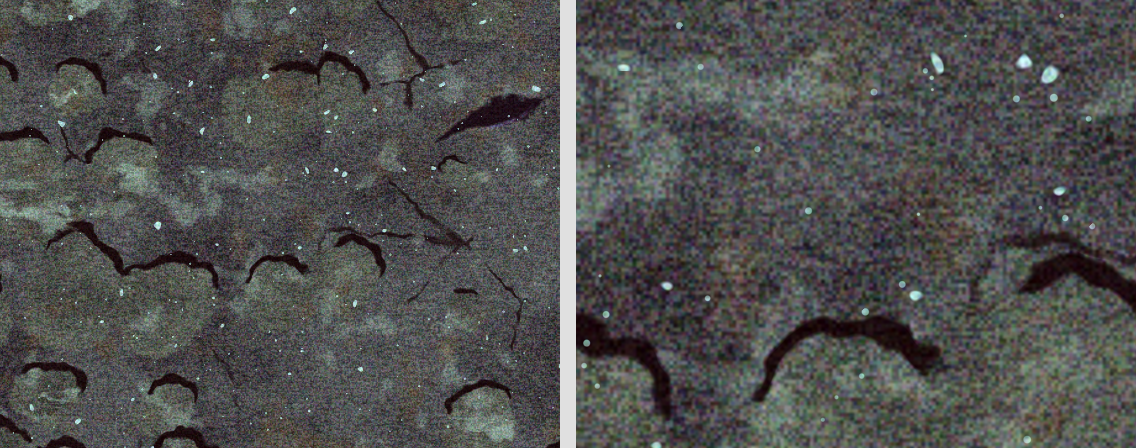
Left: the whole. Right: its middle third, enlarged.
Write a Shadertoy shader that draws this texture.

```glsl
const vec3 SOIL_DARK = vec3(0.225, 0.205, 0.220);
const vec3 SOIL_LIGHT = vec3(0.325, 0.330, 0.335);
const vec3 STONE_DARK = vec3(0.265, 0.265, 0.245);
const vec3 STONE_LIGHT = vec3(0.360, 0.380, 0.340);
const vec3 SHADOW = vec3(0.095, 0.030, 0.040);
const vec3 LICHEN = vec3(0.580, 0.680, 0.630);
const vec3 FLECK = vec3(0.680, 0.850, 0.830);
const vec3 RUST = vec3(0.370, 0.300, 0.220);
const vec3 VIOLET = vec3(0.460, 0.420, 0.600);

float hash(vec2 p) {
    vec3 q = fract(p.xyx * 0.1031);
    q += dot(q, q.yzx + 33.33);
    return fract((q.x + q.y) * q.z);
}

vec2 hash2(vec2 p) {
    return vec2(hash(p), hash(p + 57.0));
}

float noise(vec2 p) {
    vec2 i = floor(p), f = fract(p);
    f = f * f * (3.0 - 2.0 * f);
    vec2 e = vec2(1, 0);
    return mix(mix(hash(i), hash(i + e), f.x),
               mix(hash(i + e.yx), hash(i + 1.0), f.x), f.y);
}

float fbm(vec2 p) {
    float sum = 0.0, amp = 0.5;
    for (int i = 0; i < 5; i++) {
        sum += amp * noise(p);
        p = mat2(1.6, 1.2, -1.2, 1.6) * p + 7.0;
        amp *= 0.5;
    }
    return sum;
}

// Nearest distance, gap to the second nearest, random id
vec3 cellular(vec2 p) {
    vec2 cell = floor(p);
    float near = 9.0, next = 9.0, id = 0.0;
    for (int y = -1; y <= 1; y++)
    for (int x = -1; x <= 1; x++) {
        vec2 c = cell + vec2(x, y);
        float d = length(c + hash2(c) - p);
        if (d < near) { next = near; near = d; id = hash(c + 19.0); }
        else next = min(next, d);
    }
    return vec3(near, next - near, id);
}

float stoneDistance(vec2 d, float radius, float seed) {
    float a = atan(d.y, d.x);
    float wobble = 0.09 * sin(2.0 * a + seed) + 0.06 * sin(3.0 * a + 2.3 * seed)
                 + 0.035 * sin(5.0 * a + 4.1 * seed) + 0.015 * sin(11.0 * a + seed);
    return length(d) - radius * (1.0 + wobble);
}

// Dark arc hugging the upper rim, tapered at both ends
float rimShadow(vec2 d, float rim, float lean, float spread, float thickness) {
    float turn = acos(clamp(dot(normalize(d), vec2(sin(lean), cos(lean))), -1.0, 1.0));
    float width = thickness * sqrt(max(0.0, 1.0 - pow(turn / spread, 2.0)));
    return smoothstep(-0.005, 0.001, rim) * smoothstep(0.003, -0.003, rim - width)
         * smoothstep(0.0, 0.006, width);
}

// Stone cover, shadow and lichen; lower stones lie on top
vec3 cobbles(vec2 p, float size) {
    vec3 cover = vec3(0);
    vec2 cell = floor(p / size);
    for (int y = 1; y >= -1; y--)
    for (int x = -1; x <= 1; x++) {
        vec2 c = cell + vec2(x, y);
        vec2 centre = (c + 0.22 + 0.56 * hash2(c + 3.0)) * size;
        vec2 look = hash2(c + 41.0), tilt = hash2(c + 83.0);
        float present = step(0.12 + 0.25 * smoothstep(0.4, 0.8, centre.x), hash(c + 11.0));
        float radius = mix(0.045, 0.125, look.x) * mix(1.0, 0.68, smoothstep(0.4, 0.9, centre.x));
        vec2 d = (p - centre) * vec2(mix(0.78, 1.05, look.y), 1.0) + 1e-5;
        float rim = stoneDistance(d, radius, 40.0 * look.y);
        float body = present * smoothstep(0.006, -0.006, rim);
        float thickness = 0.07 * sqrt(radius) * (0.45 + 0.75 * noise(p * 24.0));
        float shade = present * rimShadow(d, rim, (tilt.x - 0.5) * 1.3, mix(0.5, 1.45, tilt.y), thickness);
        float pale = step(0.76, hash(c + 29.0)) * smoothstep(0.46, 0.68, fbm(p * vec2(16, 34)));
        pale *= smoothstep(radius, 0.0, abs(d.y + 0.25 * radius));
        cover = mix(cover, vec3(1.0, 0.0, pale), body);
        cover.y = max(cover.y, shade);
    }
    return cover;
}

// Small bright chips of uneven size
float flecks(vec2 p, float scale, float share) {
    vec3 c = cellular(p * scale);
    float radius = 0.05 + 0.13 * fract(c.z * 37.0);
    return step(c.z, share) * smoothstep(radius + 0.05, radius - 0.03, c.x);
}

// Hollow that widens to the right, with its lit lower lip
vec2 wedge(vec2 p, vec2 tip, vec2 dir, float span) {
    vec2 q = vec2(dot(p - tip, dir), dot(p - tip, vec2(-dir.y, dir.x))) / span;
    float width = 0.13 * smoothstep(0.0, 0.75, q.x) * smoothstep(1.05, 0.8, q.x);
    float edge = abs(q.y - 0.05 * sin(q.x * 4.0)) - width - 0.05 * (noise(p * 45.0) - 0.5);
    float lip = smoothstep(0.03, 0.0, abs(q.y + width * 0.8)) * smoothstep(0.3, 0.5, q.x) * smoothstep(1.0, 0.8, q.x);
    return vec2(smoothstep(0.02, -0.02, edge) * step(0.0, q.x), lip * noise(p * 110.0));
}

void mainImage(out vec4 fragColor, in vec2 fragCoord) {
    vec2 p = fragCoord / iResolution.y;
    vec2 ragged = p + 0.010 * (vec2(noise(p * 70.0), noise(p * 70.0 + 31.0)) - 0.5)
                + 0.016 * (vec2(noise(p * 17.0), noise(p * 17.0 + 53.0)) - 0.5);
    vec3 cover = cobbles(ragged, 0.23);

    // Ground and stone tones
    float mottle = smoothstep(0.28, 0.66, fbm(p * 5.0 + 4.0));
    float crumbs = cellular(p * 75.0).x;
    vec3 soil = mix(SOIL_DARK, SOIL_LIGHT, mottle);
    vec3 stone = mix(STONE_DARK, STONE_LIGHT, smoothstep(0.2, 0.7, fbm(p * 9.0)));
    vec3 color = mix(soil, stone, cover.x * 0.85) + 0.07 * (0.45 - crumbs);
    color = mix(color, RUST, 0.45 * smoothstep(0.58, 0.75, fbm(p * 13.0 + 21.0)));

    // Broken cracks and shadows
    float crack = smoothstep(0.05, 0.01, cellular(ragged * 4.5 + 2.0).y);
    crack *= smoothstep(0.54, 0.66, fbm(p * 6.0 + 60.0)) * (1.0 - cover.x);
    color = mix(color, SHADOW, max(cover.y * 0.95, crack * 0.8));
    vec2 hollow = wedge(p, vec2(0.97, 0.68), normalize(vec2(2.2, 1.0)), 0.25);
    color = mix(color, SHADOW + vec3(0.0, 0.0, 0.03), hollow.x * 0.93);
    color = mix(color, VIOLET, hollow.y * 0.8);

    // Pale crusts and chips
    float crust = smoothstep(0.60, 0.74, fbm(p * 15.0 + 90.0)) * (1.0 - cover.y);
    color = mix(color, LICHEN, max(cover.z * 0.8, crust * 0.4));
    color = mix(color, FLECK, max(flecks(ragged, 26.0, 0.07), 0.75 * flecks(p, 65.0, 0.05)));

    // Coloured sensor-like grain with faint rows
    vec2 g = p * 330.0;
    vec3 tint = vec3(noise(g + 11.0), noise(g + 170.0), noise(g + 390.0)) - 0.5;
    float light = noise(g * 1.1 + 700.0) - 0.5 + 0.4 * (noise(p * vec2(60, 300)) - 0.5);
    float strength = mix(0.35, 1.0, smoothstep(0.05, 0.25, color.g));
    color += strength * (0.22 * light + 0.15 * tint);
    fragColor = vec4(clamp(color, 0.0, 1.0), 1.0);
}
```
